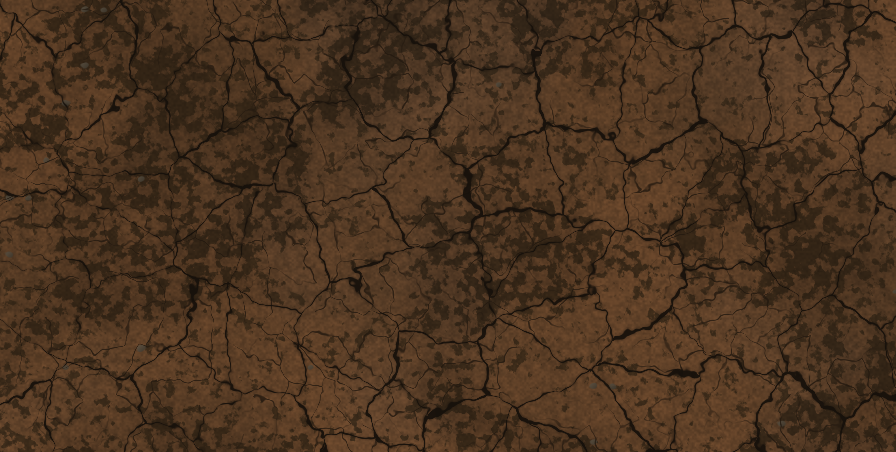
Reproduce this texture procedurally as a WebGL 2 fragment shader.

```glsl
#version 300 es
precision highp float;
// Dry reddish-brown soil split by branching cracks, with dark crumbs and a few pebbles.

uniform vec2 u_resolution;
out vec4 fragColor;

float hash(vec2 p) {
    return fract(sin(dot(p, vec2(127.1, 311.7))) * 43758.5453);
}

vec2 hash2(vec2 p) {
    return vec2(hash(p), hash(p + vec2(37.2, 17.9)));
}

float noise(vec2 p) {
    vec2 i = floor(p), f = fract(p);
    f = f * f * (3.0 - 2.0 * f);
    float low = mix(hash(i), hash(i + vec2(1, 0)), f.x);
    float high = mix(hash(i + vec2(0, 1)), hash(i + vec2(1, 1)), f.x);
    return mix(low, high, f.y);
}

float fbm(vec2 p) {
    float sum = 0.0, weight = 0.533;
    for (int i = 0; i < 4; i++) {
        sum += weight * noise(p);
        p = mat2(1.6, 1.2, -1.2, 1.6) * p + 7.3;
        weight *= 0.5;
    }
    return sum;
}

// Distance to the nearest cell border (x) and a random value for that border (y).
vec2 cellBorder(vec2 p, float scale) {
    p *= scale;
    vec2 cell = floor(p), nearestCell = cell, toNearest = vec2(8.0);
    for (int y = -1; y <= 1; y++)
    for (int x = -1; x <= 1; x++) {
        vec2 id = cell + vec2(x, y);
        vec2 toSeed = id + hash2(id) - p;
        if (dot(toSeed, toSeed) < dot(toNearest, toNearest)) {
            toNearest = toSeed;
            nearestCell = id;
        }
    }
    vec2 border = vec2(8.0, 0.0);
    for (int y = -2; y <= 2; y++)
    for (int x = -2; x <= 2; x++) {
        if (x == 0 && y == 0) continue;
        vec2 id = nearestCell + vec2(x, y);
        vec2 toSeed = id + hash2(id) - p;
        float d = dot(0.5 * (toSeed + toNearest), normalize(toSeed - toNearest));
        if (d < border.x) border = vec2(d, hash(id + nearestCell + 0.5));
    }
    return vec2(border.x / scale, border.y);
}

float line(float d, float halfWidth, float soft) {
    float cover = min(1.0, 2.0 * halfWidth / soft);
    return cover * (1.0 - smoothstep(halfWidth - 0.5 * soft, halfWidth + 0.6 * soft, d));
}

// Sparse rounded stones: coverage (x) and shade (y).
vec2 pebbles(vec2 p, float scale, float share, float soft) {
    vec2 id = floor(p * scale), q = fract(p * scale) - 0.5;
    float radius = mix(0.12, 0.26, hash(id + 4.7));
    float d = length(q * vec2(1.0, 1.25)) - radius + 0.12 * (noise(p * scale * 5.0) - 0.5);
    float present = step(hash(id + 9.1), share);
    return vec2(present * (1.0 - smoothstep(-soft * scale, soft * scale, d)), 0.5 + q.y - q.x);
}

vec3 soil(vec2 p) {
    vec3 shadeTone = vec3(0.285, 0.198, 0.122);
    vec3 clayTone = vec3(0.398, 0.267, 0.163);
    vec3 crumbTone = vec3(0.205, 0.148, 0.086);
    float broad = fbm(p * 2.6 + 11.0);
    float grain = fbm(p * 85.0);
    float level = 0.72 + 1.3 * (broad - 0.5) + 1.0 * (grain - 0.5);
    vec3 tone = mix(shadeTone, clayTone, clamp(level, -0.1, 1.1));

    // Speckled organic crumbs, dense only inside loose clusters.
    float cluster = smoothstep(0.42, 0.70, fbm(p * 5.0 + 31.0));
    float speck = fbm(p * 64.0 + 5.0) + 0.28 * (fbm(p * 20.0 + 17.0) - 0.5);
    float crumbs = smoothstep(0.60, 0.74, speck + 0.19 * cluster);
    tone = mix(tone, crumbTone, 0.85 * crumbs);
    tone *= 1.0 - 0.13 * cluster;

    // Fine grit and a faint grey dust veil.
    tone *= 1.0 + 0.20 * (noise(p * 210.0) - 0.5);
    float dust = smoothstep(0.50, 0.78, fbm(p * 2.2 + 53.0));
    return mix(tone, vec3(dot(tone, vec3(0.4, 0.45, 0.15))), 0.10 * dust);
}

void main() {
    vec2 p = gl_FragCoord.xy / u_resolution.y;
    float soft = 1.0 / u_resolution.y;
    vec3 color = soil(p);

    vec2 stone = pebbles(p + 2.0, 24.0, 0.004, soft);
    color = mix(color, vec3(0.31, 0.28, 0.23) * (0.7 + 0.5 * stone.y), 0.85 * stone.x);

    // Ragged crack paths: broad sway, bends and small teeth.
    vec2 sway = vec2(noise(p * 3.0 + 13.0), noise(p * 3.0 + 29.0)) - 0.5;
    vec2 bend = vec2(fbm(p * 12.0), fbm(p * 12.0 + 71.0)) - 0.5;
    vec2 teeth = vec2(noise(p * 62.0 + 41.0), noise(p * 62.0 + 97.0)) - 0.5;
    vec2 q = p + 0.09 * sway + 0.075 * bend + 0.011 * teeth;
    float ragged = 0.45 + 1.1 * noise(p * 60.0 + 3.0);
    float opening = mix(0.6, 1.0, smoothstep(0.0, 0.7, p.x));

    // Hairline cracks that fade in and out.
    vec2 hair = cellBorder(q + 4.0, 13.5);
    float hairShown = smoothstep(0.15, 0.55, hair.y) * smoothstep(0.30, 0.50, fbm(p * 5.0 + 83.0));
    float hairline = line(hair.x, 0.0013 * ragged, soft) * hairShown;
    color = mix(color, vec3(0.135, 0.095, 0.058), 0.80 * hairline);

    // Main cracks with a shaded lip.
    vec2 gap = cellBorder(q, 5.8);
    float halfWidth = mix(0.0011, 0.0040, gap.y * gap.y) * ragged * opening;
    color *= 1.0 - 0.20 * line(gap.x, halfWidth + 0.002, 0.007);
    color = mix(color, vec3(0.085, 0.062, 0.040), 0.92 * line(gap.x, halfWidth, soft));

    fragColor = vec4(color, 1.0);
}
```
